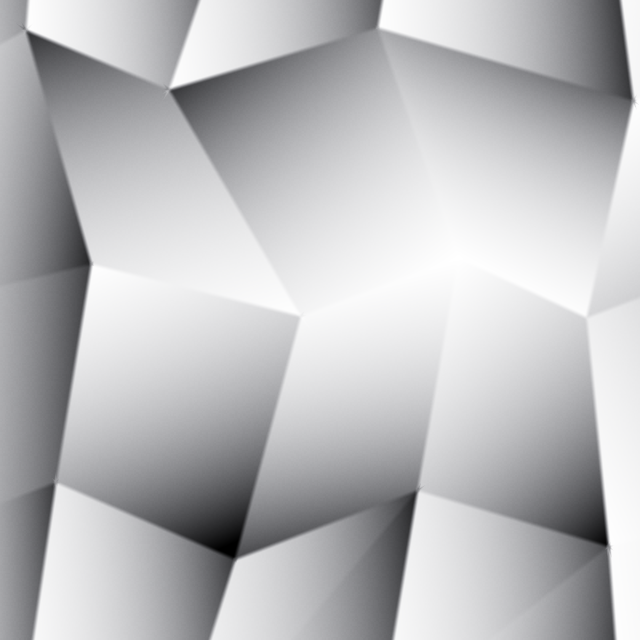
A Shadertoy shader for this background:

```glsl
#define CELL vec2(0.29, 0.36)
#define ORIGIN vec2(0.08, 0.18)
#define JITTER 0.1
#define SWAY vec2(0.125, 0.05)
#define SOFTNESS 0.0045
#define SPLIT_SHARE 0.5
#define TURN 2.2
#define SLOPE 0.28
#define SHADOW 0.64
#define GRAIN 0.012
#define SEED 17.0
#define THIRD_TURN 2.0944

vec2 hash2(vec2 p) {
    vec3 q = fract(vec3(p.xyx) * vec3(0.1031, 0.1030, 0.0973));
    q += dot(q, q.yzx + 33.33);
    return fract((q.xx + q.yz) * q.zy);
}

// Lattice corner in canvas units, swayed by sines and lightly jittered
vec2 corner(vec2 id) {
    vec2 wave = vec2(sin(id.x + 0.5) * sin(THIRD_TURN * id.y), cos(3.1 * id.x));
    return ORIGIN + SWAY * wave + CELL * (id + JITTER * (hash2(id + SEED) - 0.5));
}

// Signed distance to the line a-b, positive on its left
float leftOf(vec2 p, vec2 a, vec2 b) {
    vec2 e = normalize(b - a);
    return e.x * (p.y - a.y) - e.y * (p.x - a.x);
}

float triangleCoverage(vec2 p, vec2 a, vec2 b, vec2 c, float blur) {
    float d = min(leftOf(p, a, b), min(leftOf(p, b, c), leftOf(p, c, a)));
    return smoothstep(-blur, blur, d);
}

// Gentle slope from white that steepens into shadow
float shade(float u) {
    u = clamp(u, 0.0, 1.1);
    return clamp(1.0 - SLOPE * u - SHADOW * u * u * u, 0.0, 1.0);
}

// Ramp from the lightest to the darkest corner along an angle
float facetTone(vec2 p, vec2 a, vec2 b, vec2 c, vec2 d, float angle, float depth) {
    vec2 dir = vec2(cos(angle), sin(angle));
    vec4 ends = vec4(dot(a, dir), dot(b, dir), dot(c, dir), dot(d, dir));
    float low = min(min(ends.x, ends.y), min(ends.z, ends.w));
    float high = max(max(ends.x, ends.y), max(ends.z, ends.w));
    return shade(depth * (dot(p, dir) - low) / (high - low));
}

void mainImage(out vec4 fragColor, in vec2 fragCoord) {
    vec2 uv = fragCoord / iResolution.y;
    float blur = max(SOFTNESS, 1.0 / iResolution.y);
    vec2 base = floor((uv - ORIGIN) / CELL);
    float sum = 0.0, weight = 0.0;

    // Blend the two triangles of every nearby quad
    for (int j = -1; j <= 1; j++)
    for (int i = -1; i <= 1; i++) {
        vec2 id = base + vec2(i, j);
        vec2 q[4] = vec2[4](corner(id), corner(id + vec2(1, 0)),
                            corner(id + vec2(1, 1)), corner(id + vec2(0, 1)));

        // Shading turns in waves over columns and rows; only calm rows split
        float columnWave = sin(0.87 * (id.x + 1.0));
        float rowWave = sin(THIRD_TURN * (id.y - 0.5));
        float angle = columnWave * rowWave * (TURN + 0.45 * sign(rowWave));
        vec2 style = hash2(id + SEED + 51.0);
        bool split = abs(rowWave) < 0.1 && style.x < SPLIT_SHARE;
        int k = style.y < 0.5 ? 0 : 1;

        for (int t = 0; t < 2; t++) {
            vec2 a = q[k], b = q[(k + 1 + t) & 3], c = q[(k + 2 + t) & 3];
            float w = triangleCoverage(uv, a, b, c, blur);
            if (w <= 0.0) continue;
            // Split quads shade each half alone, the rest share one ramp
            vec2 d = split ? a : q[(k + 3 - 2 * t) & 3];
            vec2 rnd = hash2(id + SEED + 93.0 + (split ? 29.0 * float(t) : 0.0));
            float depth = mix(0.85, 1.1, rnd.x) + min(columnWave, 0.0);
            sum += w * facetTone(uv, a, b, c, d, angle + 0.3 * (rnd.y - 0.5), depth);
            weight += w;
        }
    }
    float tone = sum / max(weight, 0.001);

    // Fine grain in the mid tones and a faint cool tint
    float mid = 4.0 * tone * (1.0 - tone);
    tone += GRAIN * mid * (hash2(floor(uv * 400.0)).x - 0.5);
    fragColor = vec4(vec3(tone) + vec3(0.0, 0.002, 0.015) * mid, 1.0);
}
```
